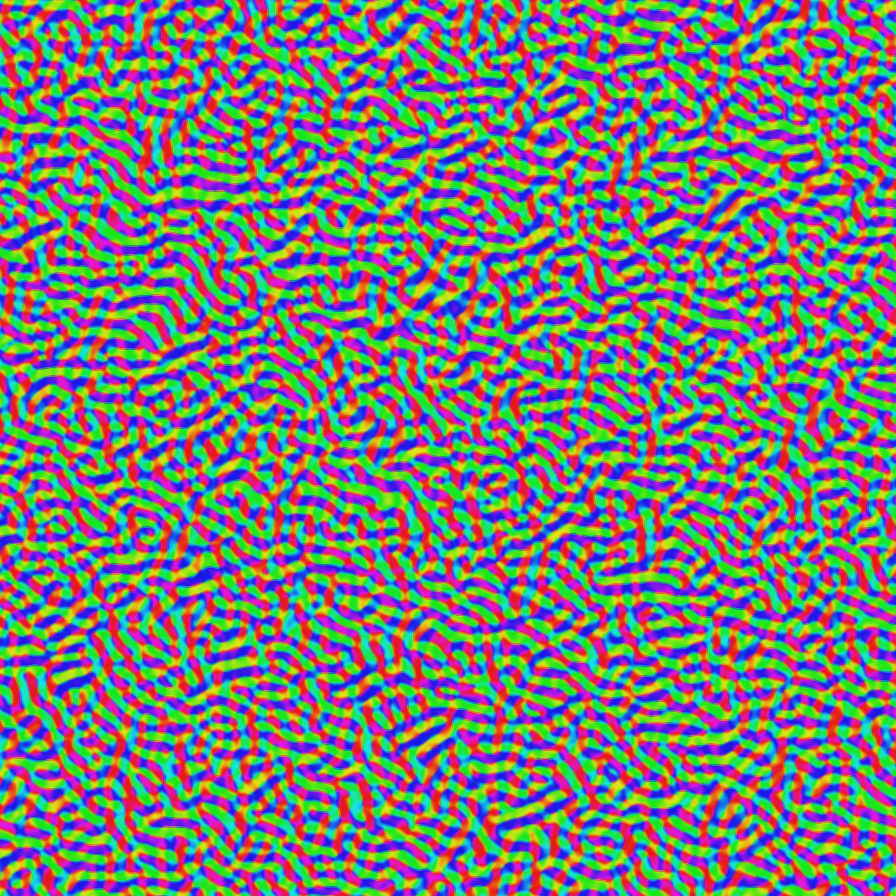
This texture is drawn by a Shadertoy shader. Its source:

```glsl
// Fine rainbow maze: band-limited noise coloured by the direction of its slope.

const float TAU = 6.2831853;
const float CELLS = 52.0;           // noise cells across the canvas
const float WAVES_PER_CELL = 0.83;  // ripple frequency inside a cell
const float FREQ_SPREAD = 0.2;      // variation of that frequency
const float SLANT = 1.8;            // favoured slope direction, radians
const float SLANT_BIAS = 0.15;      // strength of the favoured direction
const float MESH_FREQ = 1.5;        // weave lines per cell
const float MESH_AMOUNT = 0.5;      // strength of the weave
const float PRIMARY_BIAS = 1.4;     // widens red, green and blue
const float DARK = 0.09;            // lowest channel value
const float BRIGHT = 0.90;          // highest channel value
const float EDGE_SOFTNESS = 0.0018; // blur width in canvas units

vec4 hash4(vec2 cell) {
    vec4 h = fract(cell.xyxy * vec4(0.1031, 0.1030, 0.0973, 0.1099));
    h += dot(h, h.wzxy + 33.33);
    return fract((h.xxyz + h.yzzw) * h.zywx);
}

// Slope of a sum of randomly turned ripples, one per cell
vec2 rippleSlope(vec2 p) {
    vec2 base = floor(p);
    vec2 slope = vec2(0.0);
    for (int y = -2; y <= 2; y++) {
        for (int x = -2; x <= 2; x++) {
            vec2 cell = base + vec2(x, y);
            vec4 rnd = hash4(cell + 17.0);
            vec2 d = p - cell - rnd.xy;
            float window = max(0.0, 1.0 - dot(d, d) * 0.25);

            float angle = 0.5 * TAU * rnd.z;
            angle -= SLANT_BIAS * sin(2.0 * (angle - SLANT));
            float spread = fract(rnd.z * 37.0 + rnd.x) - 0.5;
            float freq = WAVES_PER_CELL * (1.0 + FREQ_SPREAD * spread);
            vec2 wave = TAU * freq * vec2(cos(angle), sin(angle));
            float phase = dot(wave, d) + TAU * rnd.w;

            float w2 = window * window;
            slope -= w2 * (window * wave * sin(phase) + 1.5 * d * cos(phase));
        }
    }
    return slope;
}

// Hue wheel with broad primaries
vec3 hueColor(float hue) {
    vec3 wheel = abs(fract(hue + vec3(0.0, 2.0, 1.0) / 3.0) * 6.0 - 3.0) - 1.0;
    vec3 ramp = pow(clamp(wheel, 0.0, 1.0), vec3(PRIMARY_BIAS));
    return mix(vec3(DARK), vec3(BRIGHT), ramp);
}

vec3 mazeColor(vec2 uv) {
    vec2 p = vec2(uv.x, 1.0 - uv.y) * CELLS;
    vec2 slope = rippleSlope(p) + MESH_AMOUNT * sin(TAU * MESH_FREQ * p);
    return hueColor(atan(slope.y, slope.x + 1e-6) / TAU);
}

void mainImage(out vec4 fragColor, in vec2 fragCoord) {
    vec2 uv = fragCoord / iResolution.y;

    // Four samples soften the colour borders
    vec3 color = vec3(0.0);
    for (int i = 0; i < 4; i++) {
        vec2 offset = vec2(i % 2, i / 2) - 0.5;
        color += mazeColor(uv + offset * EDGE_SOFTNESS);
    }
    fragColor = vec4(color * 0.25, 1.0);
}
```
